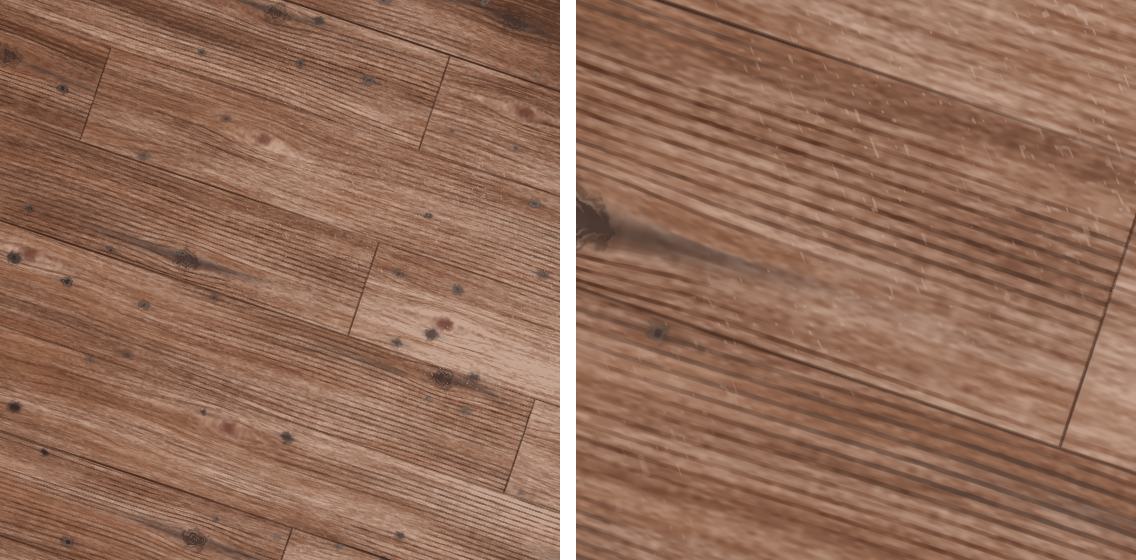
Left, the full canvas; right, a detail of the centre.
Write a WebGL 2 fragment shader that draws this texture.

```glsl
#version 300 es
precision highp float;
uniform vec2 u_resolution;
out vec4 fragColor;

const float PLANK_WIDTH = 0.178;
const float PLANK_LENGTH = 1.25;

// Per row: joint position, shift of the knots, height of dark and red knot
const vec4 ROWS[8] = vec4[8](
    vec4(1.30, -0.10, 0.47, 0.50), vec4(0.794, 0.0, 0.16, 0.31),
    vec4(0.215, 0.15, 0.40, 0.40), vec4(0.779, 0.0, 0.78, 0.58),
    vec4(1.132, 0.15, 0.10, 0.23), vec4(1.40, 0.32, 0.50, 0.26),
    vec4(0.793, 0.16, 0.42, 0.50), vec4(0.05, 0.10, 0.50, 0.50));

float hash(vec2 p) {
    return fract(sin(dot(p, vec2(127.1, 311.7))) * 43758.5453);
}

float noise(vec2 p) {
    vec2 i = floor(p), f = fract(p);
    f = f * f * (3.0 - 2.0 * f);
    return mix(mix(hash(i), hash(i + vec2(1, 0)), f.x),
               mix(hash(i + vec2(0, 1)), hash(i + vec2(1, 1)), f.x), f.y);
}

float fbm(vec2 p) {
    float sum = 0.0, amp = 0.53;
    for (int i = 0; i < 4; i++, amp *= 0.5) {
        sum += amp * noise(p);
        p = p * 2.03 + 17.3;
    }
    return sum;
}

float bump(vec2 q, vec2 size) {
    q /= size;
    return exp(-dot(q, q));
}

// Small nail knots on a jittered grid: x = stain, y = pale ring
vec2 nailKnots(vec2 p, float edge) {
    vec2 marks = vec2(0.0), cell = floor(p / 0.1);
    for (int k = 0; k < 9; k++) {
        vec2 id = cell + vec2(k % 3, k / 3) - 1.0;
        vec2 q = p - (id + 0.15 + 0.7 * vec2(hash(id), hash(id + 31.7))) * 0.1;
        float radius = mix(0.004, 0.012, hash(id + 5.3));
        float r = length(q * vec2(0.85, 1.0)) + 0.005 * (noise(q * 260.0 + id * 9.0) - 0.5);
        float stain = 1.0 - smoothstep(radius * 0.3, radius * 1.15 + edge, r);
        stain += 0.3 * bump(q, vec2(0.03, 0.004));
        float ring = 1.0 - smoothstep(0.0008, 0.0012 + edge, abs(r - radius * 0.55));
        vec2 mark = vec2(stain * mix(0.4, 1.0, hash(id + 2.1)), ring * hash(id + 8.8));
        marks = max(marks, step(hash(id + 71.9), 0.40) * mark);
    }
    return marks;
}

void main() {
    vec2 uv = gl_FragCoord.xy / u_resolution;
    float edge = 1.0 / min(u_resolution.x, u_resolution.y);

    // Tilted floor frame: x along the planks, y across them
    vec2 d = vec2(uv.x, 1.0 - uv.y);
    vec2 p = vec2(dot(d, vec2(0.949, 0.316)), dot(d, vec2(-0.316, 0.949)));
    float across = (p.y - 0.0173) / PLANK_WIDTH;
    float row = floor(across), v = across - row;
    vec4 plank = ROWS[int(clamp(row + 2.0, 0.0, 7.0))];
    float along = mod(p.x - plank.x, PLANK_LENGTH);
    float seed = row * 7.3 + floor((p.x - plank.x) / PLANK_LENGTH) * 3.7;

    // Grain spreads around the two large knots of each plank
    vec2 dark = vec2(along - 0.932 - plank.y, (v - plank.z) * PLANK_WIDTH);
    vec2 red = vec2(along - 0.16 - plank.y, (v - plank.w) * PLANK_WIDTH);
    float g = p.y + 0.012 * (noise(vec2(p.x * 4.0, p.y * 9.0 + seed)) - 0.5);
    g -= 0.75 * dark.y * bump(dark, vec2(0.06, 0.025));
    g -= 0.85 * red.y * bump(red, vec2(0.08, 0.025));

    // Patches, streaks, fibres, brushed ridges and curved growth lines
    float patches = fbm(vec2(p.x * 3.0 + seed, g * 18.0));
    float streaks = fbm(vec2(p.x * 6.0 + seed, g * 85.0));
    float fibres = noise(vec2(p.x * 60.0, g * 380.0)) + noise(vec2(p.x * 190.0, g * 480.0)) - 1.0;
    float wave = sin(g * 690.0 + 3.0 * noise(vec2(p.x * 2.5 + seed, g * 14.0)));
    float worn = mix(0.35, 1.0, smoothstep(0.35, 1.0, along));
    float brushed = worn * smoothstep(0.15, 0.55, noise(vec2(p.x * 7.0 + seed, g * 40.0)));
    brushed *= 0.55 + 0.7 * noise(vec2(p.x * 70.0, g * 130.0));
    float ridge = brushed * smoothstep(0.2, 0.95, wave);
    float growth = smoothstep(0.5, 1.0, sin(g * 420.0 + 14.0 * noise(vec2(p.x * 5.0 + seed, g * 12.0))));
    growth *= (1.0 - worn) * noise(vec2(p.x * 14.0, g * 60.0));

    // Soft light from the right, shade in the upper right corner
    float tone = 0.54 + 0.55 * (patches - 0.5) + 0.6 * (streaks - 0.5) + 0.25 * fibres;
    tone += 0.07 * brushed * smoothstep(0.3, 1.0, -wave) - 0.36 * ridge - 0.4 * growth;
    tone += 0.24 * bump(uv - vec2(0.98, 0.30), vec2(0.5, 0.4)) + 0.16 * (uv.x - 0.5);
    tone += 0.1 * (0.6 - worn) + 0.08 * (hash(vec2(seed, 4.0)) - 0.5);
    tone += 0.2 * bump(red, vec2(0.07, 0.02)) - 0.45 * smoothstep(1.65, 2.0, uv.x + uv.y);

    vec3 color = mix(vec3(0.34, 0.21, 0.15), vec3(0.56, 0.40, 0.315), clamp(tone * 2.0, 0.0, 1.0));
    color = mix(color, vec3(0.77, 0.645, 0.57), clamp(tone * 2.0 - 1.0, 0.0, 1.0));
    float warm = smoothstep(0.4, 0.8, fbm(vec2(p.x * 4.0, g * 35.0 + 9.0)));
    color = mix(color, vec3(0.58, 0.36, 0.24), 0.3 * warm * (1.2 - uv.x));
    color = mix(color, vec3(0.36, 0.32, 0.30), 0.45 * ridge * smoothstep(0.4, 0.7, noise(p * vec2(4.0, 20.0))));

    // Large knots: cracked dark one with a long smear, small red one
    float rough = 0.022 * (fbm(dark * 110.0 + seed) - 0.5);
    float r = length(dark * vec2(0.9, 1.0)) + rough;
    dark.y -= 0.03 * (noise(vec2(along * 9.0, seed)) - 0.5) * smoothstep(0.0, 0.1, abs(dark.x));
    float smear = bump(dark, vec2(0.18, 0.009)) * smoothstep(0.35, 0.6, streaks);
    float disc = (1.0 - smoothstep(0.010, 0.027, r)) * (0.6 + 0.35 * sin(r * 800.0));
    color = mix(color, vec3(0.24, 0.18, 0.16), min(0.7 * smear + 0.75 * disc, 0.85));
    float heart = 1.0 - smoothstep(0.003, 0.017, length(red * vec2(0.75, 1.0)) + rough * 0.6);
    color = mix(color, vec3(0.38, 0.20, 0.16), 0.7 * heart);

    vec2 nails = nailKnots(p, edge);
    color = mix(color, mix(vec3(0.14, 0.11, 0.11), vec3(0.34, 0.28, 0.26), uv.x), min(nails.x, 0.85));
    color = mix(color, vec3(0.56, 0.48, 0.43), 0.5 * nails.y);

    // Pale hairline scuffs
    float scuff = smoothstep(0.82, 0.95, noise(vec2(uv.x * 380.0 + uv.y * 150.0, uv.y * 190.0)));
    scuff *= smoothstep(0.48, 0.68, fbm(uv * 6.0 + 3.0)) * smoothstep(0.2, 0.6, uv.x);
    color = mix(color, vec3(0.78, 0.68, 0.61), 0.5 * scuff);

    // Gaps, broken between rows and clearer at plank ends
    float gap = 1.0 - smoothstep(0.0003, 0.0012 + edge, min(v, 1.0 - v) * PLANK_WIDTH);
    gap *= mix(0.1, 0.9, noise(vec2(p.x * 4.0, floor(across + 0.5) * 3.0)));
    float joint = 1.0 - smoothstep(0.0003, 0.001 + edge, min(along, PLANK_LENGTH - along));
    joint *= 0.3 + 0.5 * noise(vec2(v * 9.0, seed));
    fragColor = vec4(mix(color, vec3(0.20, 0.12, 0.09), max(gap, joint)), 1.0);
}
```
